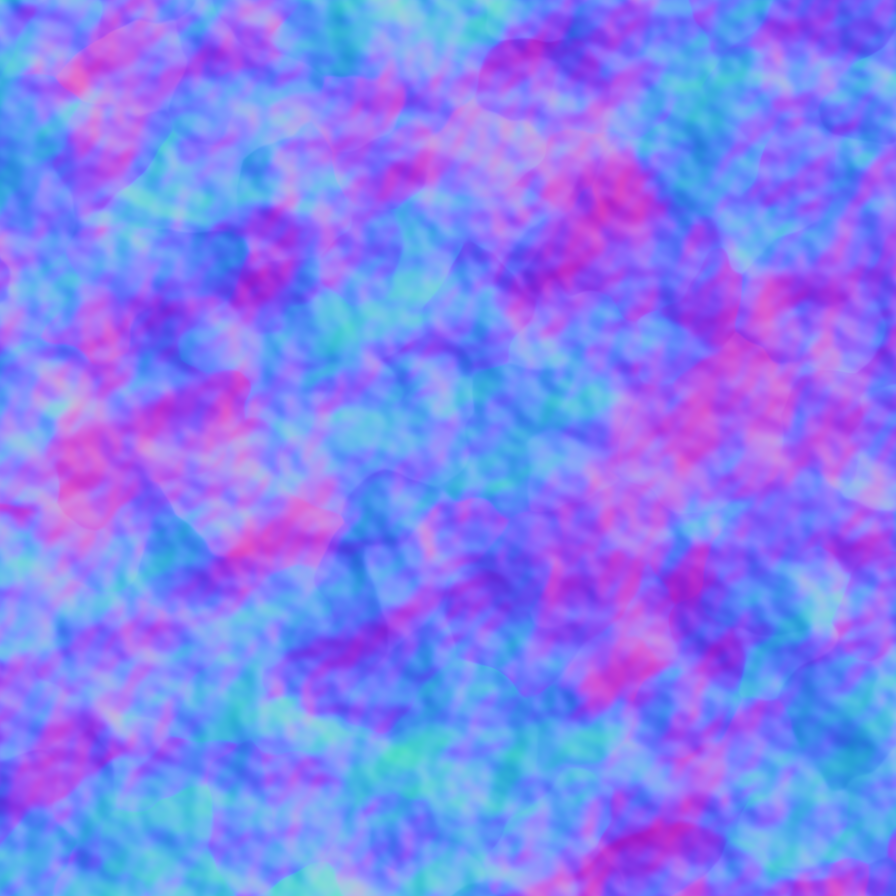
Give the GLSL for this texture map, as a WebGL 2 fragment shader.

```glsl
#version 300 es
precision highp float;

uniform vec2 u_resolution;
out vec4 fragColor;

#define GRAIN_ANGLE 0.70
#define GRAIN_STRETCH vec2(0.95, 1.08)
#define FACET_SCALE 4.8
#define FACET_TILT vec2(0.37, 0.57)
#define FACET_SHARPNESS 34.0
#define ROUGH_SCALE 6.5
#define ROUGH_SLOPE 0.32
#define ROUGH_GAIN 0.80
#define WARP 0.05

// Integer hash: lattice cell to a vector in [-1, 1]
vec2 hash2(vec2 cell, uint seed) {
    uvec2 v = uvec2(ivec2(cell)) + uvec2(seed * 747u, seed * 391u);
    v = v * 1664525u + 1013904223u;
    v.x += v.y * 1664525u;
    v.y += v.x * 1664525u;
    v ^= v >> 16u;
    v.x += v.y * 1664525u;
    v.y += v.x * 1664525u;
    v ^= v >> 16u;
    return vec2(v & 65535u) / 32767.5 - 1.0;
}

mat2 rotation(float angle) {
    float c = cos(angle), s = sin(angle);
    return mat2(c, s, -s, c);
}

float gradientNoise(vec2 p, uint seed) {
    vec2 cell = floor(p), f = p - cell;
    vec2 fade = f * f * f * (f * (f * 6.0 - 15.0) + 10.0);
    vec2 e = vec2(1.0, 0.0);
    float a = dot(hash2(cell, seed), f);
    float b = dot(hash2(cell + e.xy, seed), f - e.xy);
    float c = dot(hash2(cell + e.yx, seed), f - e.yx);
    float d = dot(hash2(cell + e.xx, seed), f - e.xx);
    return mix(mix(a, b, fade.x), mix(c, d, fade.x), fade.y);
}

// Fine relief: each octave adds a similar amount of slope
float roughHeight(vec2 p) {
    float height = 0.0, slope = ROUGH_SLOPE, scale = ROUGH_SCALE;
    mat2 turn = rotation(0.9);
    for (uint i = 0u; i < 4u; i++) {
        height += slope / scale * gradientNoise(p * scale + 3.7, i + 11u);
        slope *= ROUGH_GAIN;
        scale *= 2.0;
        p = turn * p;
    }
    return height;
}

// Broken planes: every cell has its own tilt, blended softly at the borders
vec2 facetTilt(vec2 p, uint seed) {
    vec2 cell = floor(p), tilt = vec2(0.0);
    float total = 1e-9;
    for (int y = -1; y <= 1; y++) {
        for (int x = -1; x <= 1; x++) {
            vec2 id = cell + vec2(x, y);
            vec2 offset = id + 0.5 + 0.38 * hash2(id, seed) - p;
            float weight = exp(-FACET_SHARPNESS * dot(offset, offset));
            tilt += weight * hash2(id, seed + 1u);
            total += weight;
        }
    }
    return tilt / total;
}

void main() {
    vec2 p = gl_FragCoord.xy / min(u_resolution.x, u_resolution.y);
    mat2 toCanvas = rotation(GRAIN_ANGLE);
    mat2 toGrain = transpose(toCanvas);
    vec2 q = GRAIN_STRETCH * (toGrain * p);

    // Ragged facet borders
    vec2 warped = q;
    for (uint i = 0u; i < 3u; i++) {
        float k = exp2(float(i));
        warped += WARP / k * vec2(gradientNoise(q * 8.0 * k, 31u + i),
                                  gradientNoise(q * 8.0 * k, 41u + i));
    }

    // Large and small facets, the small ones turned to avoid a common grid
    vec2 tilt = 0.70 * facetTilt(warped * FACET_SCALE, 52u)
              + 0.55 * facetTilt(rotation(1.1) * warped * FACET_SCALE * 2.5, 62u);
    vec2 slope = toCanvas * (tilt * FACET_TILT);

    // Slope of the fine relief by central differences
    vec2 e = vec2(0.003, 0.0);
    mat2 s = mat2(GRAIN_STRETCH.x, 0.0, 0.0, GRAIN_STRETCH.y) * toGrain;
    slope -= vec2(roughHeight(q + s * e.xy) - roughHeight(q - s * e.xy),
                  roughHeight(q + s * e.yx) - roughHeight(q - s * e.yx)) / (2.0 * e.x);

    // Surface direction as colour
    vec3 normal = normalize(vec3(slope, 1.0));
    fragColor = vec4(0.5 + 0.5 * normal, 1.0);
}
```
